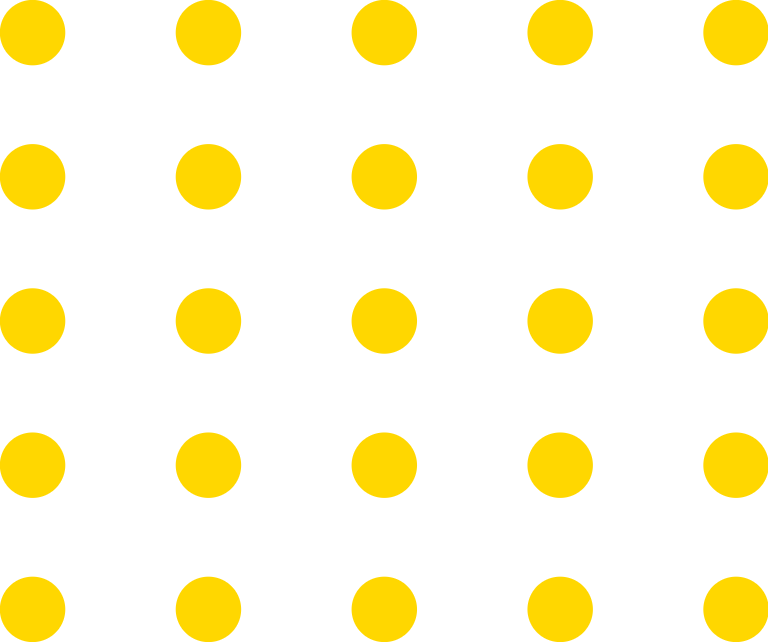
Write a Shadertoy shader that draws this pattern.

```glsl
// Five by five grid of flat golden dots on white, the outer dots touching the canvas edges.

const vec3 PAPER = vec3(1.0);
const vec3 GOLD = vec3(1.0, 0.843, 0.0);
const vec2 PITCH = vec2(0.2290, 0.2246);   // dot spacing, as a fraction of the canvas
const vec2 CENTRE = vec2(0.5004, 0.5);     // middle dot, as a fraction of the canvas
const float RADIUS = 0.0426;               // dot radius, in canvas widths
const float HALF_COUNT = 2.0;              // dots on each side of the middle one

// Signed distance to the nearest dot, in canvas widths
float dotGrid(vec2 uv, float aspect) {
    vec2 offset = uv - CENTRE;
    vec2 index = clamp(floor(offset / PITCH + 0.5), -HALF_COUNT, HALF_COUNT);
    vec2 local = (offset - index * PITCH) * vec2(1.0, aspect);
    return length(local) - RADIUS;
}

void mainImage(out vec4 fragColor, in vec2 fragCoord) {
    float aspect = iResolution.y / iResolution.x;
    float dist = dotGrid(fragCoord / iResolution.xy, aspect);

    // One-pixel antialiased edge
    float coverage = clamp(0.5 - dist * iResolution.x, 0.0, 1.0);
    fragColor = vec4(mix(PAPER, GOLD, coverage), 1.0);
}
```
